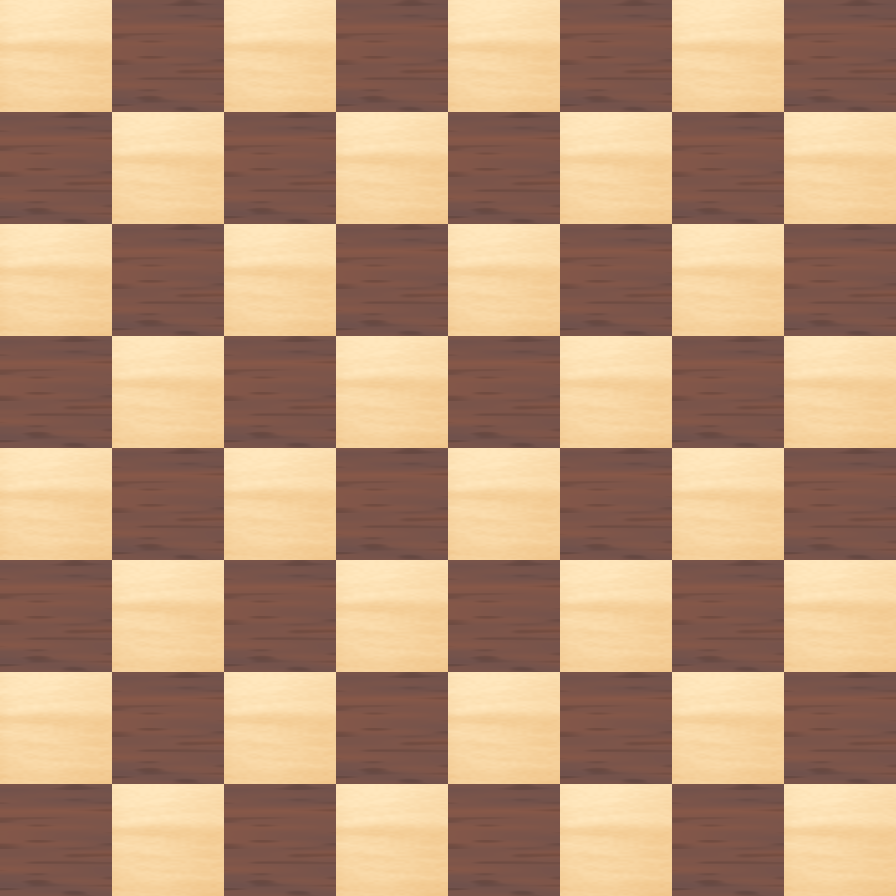
This pattern is drawn by a WebGL 1 fragment shader. Its source:

```glsl
precision highp float;
// Inlaid wooden checkerboard: pale maple and dark walnut squares, no joints.
// Each wood is horizontal streaks of stretched value noise in square-local
// coordinates, so every square of a kind is alike and the board tiles.

uniform vec2 u_resolution;

const float SQUARES = 8.0;                         // squares per side, even
const vec3 MAPLE_DEEP = vec3(0.935, 0.755, 0.515);
const vec3 MAPLE_PALE = vec3(1.0, 0.905, 0.740);
const vec3 WALNUT_COOL = vec3(0.430, 0.313, 0.292);
const vec3 WALNUT_RED = vec3(0.530, 0.340, 0.274);
const float MAPLE_BAND_HEIGHT = 0.63;              // pale sapwood above this
const float MAPLE_GRAIN = 0.50;
const float MAPLE_PORES = 0.14;
const float WALNUT_VEIN = 0.13;

float hash(vec2 p) {
  vec3 q = fract(vec3(p.xyx) * 0.1031);
  q += dot(q, q.yzx + 33.33);
  return fract((q.x + q.y) * q.z);
}

float noise(vec2 p) {
  vec2 i = floor(p);
  vec2 f = fract(p);
  f = f * f * (3.0 - 2.0 * f);
  float low = mix(hash(i), hash(i + vec2(1.0, 0.0)), f.x);
  float high = mix(hash(i + vec2(0.0, 1.0)), hash(i + vec2(1.0, 1.0)), f.x);
  return mix(low, high, f.y);
}

vec3 maple(vec2 p) {
  // Grain falls to the right low down and rises to the right near the top.
  float slope = mix(0.07, -0.13, smoothstep(0.50, 0.85, p.y));
  float bend = 0.03 * (noise(p * vec2(2.0, 3.0) + 7.0) - 0.5);
  float along = p.y + slope * (p.x - 0.5) + bend;

  float broad = noise(vec2(p.x * 1.2 + 3.0, along * 9.0));
  float fine = noise(vec2(p.x * 2.5 + 41.0, along * 26.0));
  float pores = noise(p * vec2(22.0, 60.0) + 90.0);

  float tone = 0.41 + 0.25 * smoothstep(-0.03, 0.04, p.y - MAPLE_BAND_HEIGHT);
  tone += 0.16 * smoothstep(0.0, 0.55, p.y) - 0.08;
  tone += 0.10 - 0.22 * smoothstep(0.35, 1.0, p.x);
  tone -= 0.10 * (1.0 - smoothstep(0.0, 0.12, p.x));
  tone += MAPLE_GRAIN * (0.6 * broad + 0.4 * fine - 0.5);
  tone += MAPLE_PORES * (pores - 0.5);
  return mix(MAPLE_DEEP, MAPLE_PALE, clamp(tone, 0.0, 1.0));
}

vec3 walnut(vec2 p) {
  float along = p.y + 0.012 * noise(p * vec2(2.0, 4.0) + 60.0);
  float broad = noise(vec2(p.x * 0.9 + 12.0, along * 8.0 + 20.0));
  float streak = noise(vec2(p.x * 1.8 + 31.0, along * 21.0));
  float vein = noise(vec2(p.x * 3.0 + 75.0, along * 30.0 + 5.0));

  float red = 0.43 + 0.75 * (broad - 0.5) + 0.45 * (streak - 0.5);
  vec3 wood = mix(WALNUT_COOL, WALNUT_RED, clamp(red, 0.0, 1.0));
  return wood * (1.02 - WALNUT_VEIN * smoothstep(0.62, 0.95, vein));
}

// Per axis: +1 inside even squares, -1 inside odd ones, one pixel soft.
vec2 alternate(vec2 p, vec2 pixel) {
  vec2 edge = 0.5 - 2.0 * abs(fract(0.5 * p + 0.25) - 0.5);
  return clamp(2.0 * edge / pixel, -1.0, 1.0);
}

void main() {
  vec2 board = SQUARES * gl_FragCoord.xy / u_resolution;
  vec2 local = fract(board);
  vec2 parity = alternate(board, SQUARES / u_resolution);
  float dark = 0.5 + 0.5 * parity.x * parity.y;
  gl_FragColor = vec4(mix(maple(local), walnut(local), dark), 1.0);
}
```
